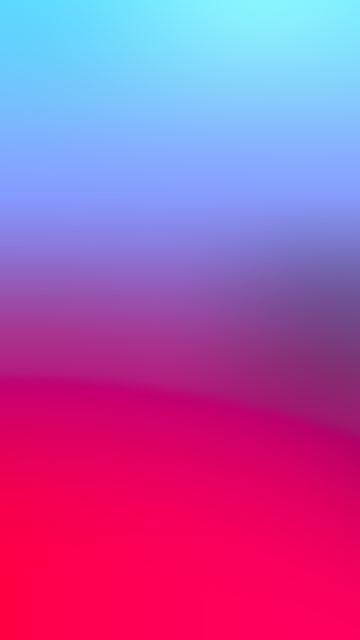
Write a Shadertoy shader that draws this background.

```glsl
// Evenly spaced sky colours, from cyan through periwinkle to plum
vec3 skyRamp(float t) {
    vec3 stops[9] = vec3[9](
        vec3(0.46, 0.91, 1.00), vec3(0.48, 0.865, 0.99), vec3(0.51, 0.79, 0.99),
        vec3(0.53, 0.69, 1.00), vec3(0.53, 0.61, 0.99), vec3(0.54, 0.49, 0.87),
        vec3(0.58, 0.35, 0.71), vec3(0.65, 0.215, 0.57), vec3(0.71, 0.10, 0.49));
    float position = clamp(t / 0.62, 0.0, 1.0) * 8.0;
    int index = min(int(position), 7);
    return mix(stops[index], stops[index + 1], position - float(index));
}

vec3 skyColor(float x, float depth) {
    // Bands tilt down to the right as they near the hill
    float tilt = smoothstep(0.25, 0.6, depth) * (0.03 - 0.08 * x * x);
    vec3 color = skyRamp(depth + tilt);

    // Pale glow at the top, deeper cyan in the left corner
    vec2 glowOffset = vec2(x - 0.72, depth) / vec2(0.34, 0.13);
    vec2 cornerOffset = vec2(x, depth) / vec2(0.4, 0.2);
    color += vec3(0.08, 0.05, 0.0) * exp(-dot(glowOffset, glowOffset));
    color -= vec3(0.10, 0.06, 0.0) * exp(-dot(cornerOffset, cornerOffset));

    // Dusky shade along the right side
    float shade = smoothstep(0.4, 1.0, x) * smoothstep(0.28, 0.48, depth);
    shade *= 1.0 - 0.5 * smoothstep(0.55, 0.68, depth);
    return color * (1.0 - vec3(0.23, 0.20, 0.25) * shade);
}

vec3 hillColor(float x, float below) {
    float fade = 1.0 - clamp(below / 0.32, 0.0, 1.0);
    float warmth = 1.0 - fade * fade;
    vec3 color = mix(vec3(0.75, 0.0, 0.46), vec3(1.0, 0.0, 0.37), warmth);
    color.r -= 0.07 * pow(x, 4.0) * fade;
    color.b -= 0.10 * (1.0 - x) * (1.0 - x) * warmth;
    color.b -= 0.05 * x * x * fade;
    return color;
}

void mainImage(out vec4 fragColor, in vec2 fragCoord) {
    vec2 uv = fragCoord / iResolution.xy;
    float depth = 1.0 - uv.y;

    // Soft curved crest between sky and hill
    float below = depth - (0.592 + 0.092 * uv.x * uv.x);
    float hillMask = smoothstep(-0.016, 0.012, below);

    vec3 color = mix(skyColor(uv.x, depth), hillColor(uv.x, below), hillMask);
    fragColor = vec4(clamp(color, 0.0, 1.0), 1.0);
}
```
